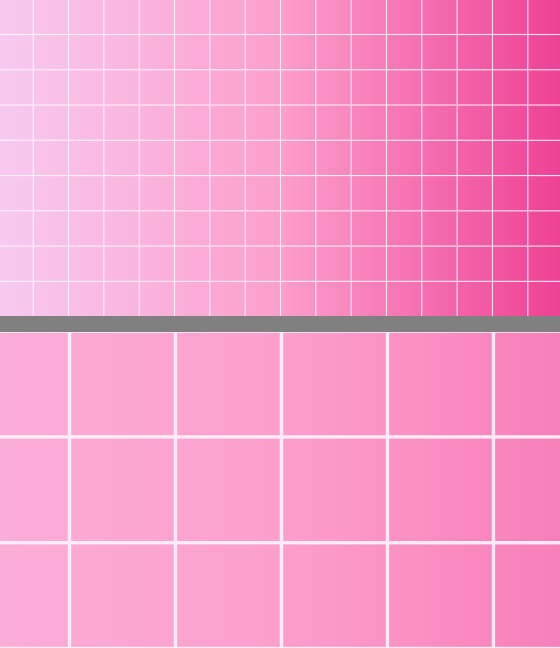
Top, the full canvas; bottom, a detail of the centre.
Give the GLSL for this pattern, as a Shadertoy shader.

```glsl
#define CELL_SIZE vec2(0.1118, 0.1116)
#define GRID_ORIGIN vec2(0.1050, 0.1096)
#define LINE_WIDTH 0.0036
#define LINE_OPACITY 0.88
#define LINE_COLOR vec3(1.0, 0.965, 0.99)
#define LEFT_COLOR vec3(0.970, 0.792, 0.938)
#define MIDDLE_COLOR vec3(0.988, 0.622, 0.798)
#define RIGHT_COLOR vec3(0.932, 0.255, 0.585)

// Three-stop horizontal gradient
vec3 pinkGradient(float t) {
    vec3 leftHalf = mix(LEFT_COLOR, MIDDLE_COLOR, clamp(2.0 * t, 0.0, 1.0));
    return mix(leftHalf, RIGHT_COLOR, clamp(2.0 * t - 1.0, 0.0, 1.0));
}

// Distance to the nearest vertical (x) and horizontal (y) grid line
vec2 gridDistance(vec2 p) {
    vec2 cell = (p - GRID_ORIGIN) / CELL_SIZE;
    return abs(fract(cell + 0.5) - 0.5) * CELL_SIZE;
}

// Share of a pixel covered by the lines
float gridCoverage(vec2 p, float pixel) {
    vec2 d = gridDistance(p);
    vec2 nearEdge = max(d - 0.5 * pixel, vec2(-0.5 * LINE_WIDTH));
    vec2 farEdge = min(d + 0.5 * pixel, vec2(0.5 * LINE_WIDTH));
    vec2 coverage = clamp((farEdge - nearEdge) / pixel, 0.0, 1.0);
    return max(coverage.x, coverage.y);
}

void mainImage(out vec4 fragColor, in vec2 fragCoord) {
    // Grid in units of canvas height, gradient across canvas width
    vec2 p = fragCoord / iResolution.y;
    float pixel = 1.0 / iResolution.y;

    vec3 color = pinkGradient(fragCoord.x / iResolution.x);
    color = mix(color, LINE_COLOR, LINE_OPACITY * gridCoverage(p, pixel));
    fragColor = vec4(color, 1.0);
}
```
